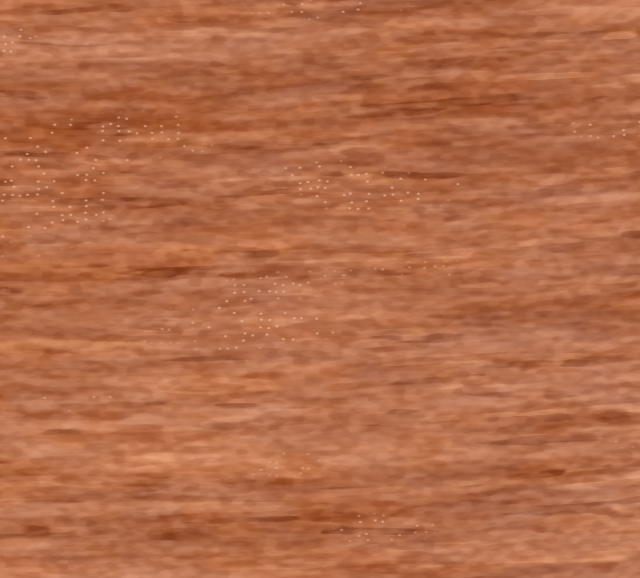
Give the GLSL for this texture, as a WebGL 1 fragment shader.

```glsl
precision highp float;
// Reddish-brown wood with fine, nearly level grain bowing upward to the right.
// Stretched cellular noise at several scales sets the tone; thresholded layers
// add thin pores and threads, and jittered dots make sparse pale flecks.
uniform vec2 u_resolution;

vec3 hash3(vec2 cell) {
  vec3 q = vec3(dot(cell, vec2(127.1, 311.7)),
                dot(cell, vec2(269.5, 183.3)),
                dot(cell, vec2(419.2, 371.9)));
  return fract(sin(q) * 43758.55);
}

// Smooth cellular noise with zero mean and unit variance.
float grain(vec2 p, vec2 cellsPerUnit, float seed) {
  p = p * cellsPerUnit + seed * vec2(17.3, 31.7);
  vec2 cell = floor(p);
  float sum = 0.0;
  float power = 0.0;
  for (int j = -1; j <= 1; j++) {
    for (int i = -1; i <= 1; i++) {
      vec2 neighbour = cell + vec2(float(i), float(j));
      vec3 rnd = hash3(neighbour);
      vec2 offset = neighbour + rnd.xy - p;
      float weight = exp(-4.0 * dot(offset, offset));
      sum += weight * (rnd.z * 2.0 - 1.0);
      power += weight * weight;
    }
  }
  return 1.73 * sum / sqrt(power + 1e-6);
}

// Soft round dots, one in some of the cells.
float dots(vec2 p, vec2 cellsPerUnit, float share) {
  p *= cellsPerUnit;
  vec2 cell = floor(p);
  vec3 rnd = hash3(cell + 57.0);
  vec2 offset = (p - cell - mix(vec2(0.3), vec2(0.7), rnd.xy)) / vec2(1.0, 0.9);
  return step(rnd.z, share) * smoothstep(0.3, 0.05, length(offset));
}

void main() {
  vec2 uv = gl_FragCoord.xy / u_resolution.y;
  float across = gl_FragCoord.x / u_resolution.x;

  // Bow the grain and let it waver slightly.
  vec2 p = uv;
  p.y -= 0.027 * uv.x * uv.x;
  p.y += 0.0015 * sin(uv.x * 8.0 + 2.0 * sin(uv.y * 13.0));

  // Tone, from broad bands down to short fibres and speckle.
  float tone = 0.38 * grain(p, vec2(1.8, 7.0), 1.0)
             + mix(0.3, 0.5, across) * grain(p, vec2(2.0, 34.0), 2.0)
             + 0.48 * grain(p, vec2(6.0, 75.0), 3.0)
             + 0.58 * grain(p, vec2(20.0, 125.0), 4.0)
             + 0.46 * grain(p, vec2(62.0, 135.0), 5.0);
  tone += 0.5 * (across - 0.5);

  // Tint drifts from orange on the left to a paler pink on the right.
  float tint = 0.6 * grain(p, vec2(4.0, 24.0), 6.0)
             + 0.6 * grain(p, vec2(18.0, 60.0), 7.0)
             + 1.2 * (across - 0.5);

  vec3 color = vec3(0.708, 0.430, 0.294) + tone * vec3(0.046, 0.047, 0.045);
  color += tint * vec3(-0.005, 0.004, 0.016);

  // Thin dark pores and long pale threads, broken along their length.
  float breaks = 0.35 * grain(p, vec2(28.0, 70.0), 12.0);
  float pore = smoothstep(1.2, 2.2, grain(p, vec2(7.0, 92.0), 8.0) + breaks);
  float thread = smoothstep(1.2, 2.2, grain(p, vec2(4.5, 100.0), 9.0) - breaks);
  color -= pore * vec3(0.105, 0.095, 0.08);
  color += thread * mix(0.4, 1.0, across) * vec3(0.085, 0.088, 0.075);

  // Small flecks gathered in loose patches.
  float patches = smoothstep(0.7, 1.6, grain(p, vec2(5.0, 18.0), 10.0));
  float fleck = dots(p, vec2(70.0, 85.0), 0.3);
  color = mix(color, vec3(0.92, 0.73, 0.63), 0.65 * fleck * patches);

  gl_FragColor = vec4(clamp(color, 0.0, 1.0), 1.0);
}
```
